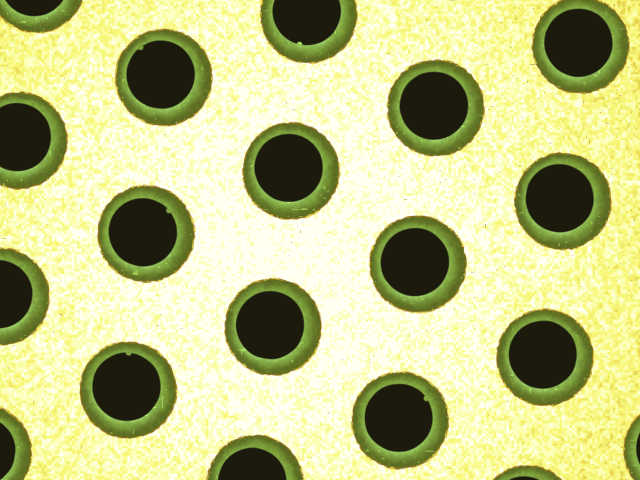
A Shadertoy shader for this pattern:

```glsl
// Lengths are fractions of the canvas height
const vec2 LATTICE_ORIGIN = vec2(0.606, 0.644);
const vec2 LATTICE_UP = vec2(0.0370, 0.3255);
const vec2 LATTICE_RIGHT = vec2(0.2648, -0.1944);
const float RING_RADIUS = 0.1005;
const float HOLE_RADIUS = 0.0710;
const vec2 HOLE_SHIFT = vec2(-0.005, 0.005);
const float SHIFT_JITTER = 0.004;
const float RIM_WIDTH = 0.0035;
const float EDGE_WOBBLE = 0.0025;
const float NICK_CHANCE = 0.3;
const float GRAIN_SCALE = 190.0;
const vec2 LIGHT_CENTER = vec2(0.60, 0.47);

const vec3 WHITE = vec3(1.00, 1.00, 0.95);
const vec3 CREAM = vec3(0.99, 1.00, 0.73);
const vec3 YELLOW = vec3(0.97, 0.97, 0.48);
const vec3 GOLD = vec3(0.90, 0.82, 0.30);
const vec3 RUST = vec3(0.58, 0.42, 0.08);
const vec3 OLIVE = vec3(0.36, 0.42, 0.13);
const vec3 GREEN = vec3(0.47, 0.60, 0.21);
const vec3 GLOW = vec3(0.66, 0.88, 0.46);
const vec3 BLACK = vec3(0.11, 0.10, 0.05);

float hash(vec2 p) {
    vec3 q = fract(vec3(p.xyx) * 0.1031);
    q += dot(q, q.yzx + 33.33);
    return fract((q.x + q.y) * q.z);
}

float noise(vec2 p) {
    vec2 i = floor(p), f = fract(p);
    f = f * f * (3.0 - 2.0 * f);
    return mix(mix(hash(i), hash(i + vec2(1, 0)), f.x),
               mix(hash(i + vec2(0, 1)), hash(i + vec2(1, 1)), f.x), f.y);
}

// Grainy plate, pale under the light and golden away from it
vec3 plate(vec2 p) {
    float fine = noise(p * GRAIN_SCALE + 40.0);
    float coarse = noise(p * GRAIN_SCALE * 0.45 + 90.0);
    float falloff = pow(length(p - LIGHT_CENTER), 1.5);
    float level = 0.86 - falloff + 0.75 * (fine - 0.5) + 0.4 * (coarse - 0.5);
    vec3 color = mix(GOLD, YELLOW, smoothstep(-0.35, 0.15, level));
    color = mix(color, CREAM, smoothstep(0.15, 0.5, level));
    color = mix(color, WHITE, smoothstep(0.5, 0.8, level));
    float speck = noise(p * GRAIN_SCALE * 0.9 + 300.0);
    float wear = smoothstep(0.5, 1.3, p.x) * smoothstep(0.1, 0.9, p.y);
    return mix(color, RUST, 0.5 * smoothstep(0.97 - 0.06 * wear, 1.0, speck));
}

// Green annulus, brightest beside the lower edge of its hole
vec3 annulus(vec2 p, vec2 fromHole, float holeDist, float ringDist) {
    float mottle = noise(p * 45.0) - 0.5;
    float across = holeDist / (holeDist - ringDist + 0.001);
    vec3 color = mix(GREEN, OLIVE, smoothstep(0.1, 0.75, across + 0.35 * mottle));
    float below = 0.5 - 0.5 * normalize(fromHole + 1e-5).y;
    float glow = exp(-max(holeDist, 0.0) / 0.008) * (0.25 + 0.75 * below * below);
    color = mix(color, GLOW, glow * (0.8 + 0.5 * mottle));
    float spark = smoothstep(0.86, 1.0, noise(p * GRAIN_SCALE * 0.7 + 500.0));
    color += 0.25 * spark * GLOW * (0.3 + below);
    return color * (0.95 + 0.12 * noise(p * GRAIN_SCALE));
}

void mainImage(out vec4 fragColor, in vec2 fragCoord) {
    vec2 p = fragCoord / iResolution.y;
    float pixel = 1.0 / iResolution.y;

    // Nearest point of the slanted lattice
    mat2 lattice = mat2(LATTICE_RIGHT, LATTICE_UP);
    vec2 cell = round(inverse(lattice) * (p - LATTICE_ORIGIN));
    vec2 local = p - LATTICE_ORIGIN - lattice * cell;
    vec2 seed = cell + 50.0;
    vec2 jitter = vec2(hash(seed), hash(seed + 17.0)) - 0.5;
    vec2 fromHole = local - HOLE_SHIFT - SHIFT_JITTER * jitter;

    // Ragged outer edge and smoother hole
    float ringDist = length(local) - RING_RADIUS + EDGE_WOBBLE * (noise(p * 110.0) - 0.5);
    float holeDist = length(fromHole) - HOLE_RADIUS + 0.0012 * (noise(p * 40.0) - 0.5);

    // Occasional burr on the rim of the hole
    float angle = 6.2832 * hash(seed + 31.0);
    vec2 burr = HOLE_RADIUS * vec2(cos(angle), sin(angle));
    float burrDist = length(fromHole - burr) - 0.006;
    if (hash(seed + 53.0) < NICK_CHANCE) holeDist = max(holeDist, -burrDist);

    vec3 color = plate(p);

    // Speckled rust rim
    float fleck = noise(p * GRAIN_SCALE * 0.8 + 700.0);
    float rim = 1.0 - smoothstep(-pixel, pixel, ringDist - RIM_WIDTH * (fleck - 0.3));
    vec3 rimColor = mix(RUST, GOLD, smoothstep(0.55, 0.95, fleck));
    color = mix(color, rimColor, rim);

    // Annulus and soft-edged hole
    float body = 1.0 - smoothstep(-pixel, pixel, ringDist + 0.5 * RIM_WIDTH);
    color = mix(color, annulus(p, fromHole, holeDist, ringDist), body);
    float softness = max(pixel, 0.0018);
    float hole = 1.0 - smoothstep(-softness, softness, holeDist);
    color = mix(color, BLACK, hole);

    fragColor = vec4(clamp(color, 0.0, 1.0), 1.0);
}
```
